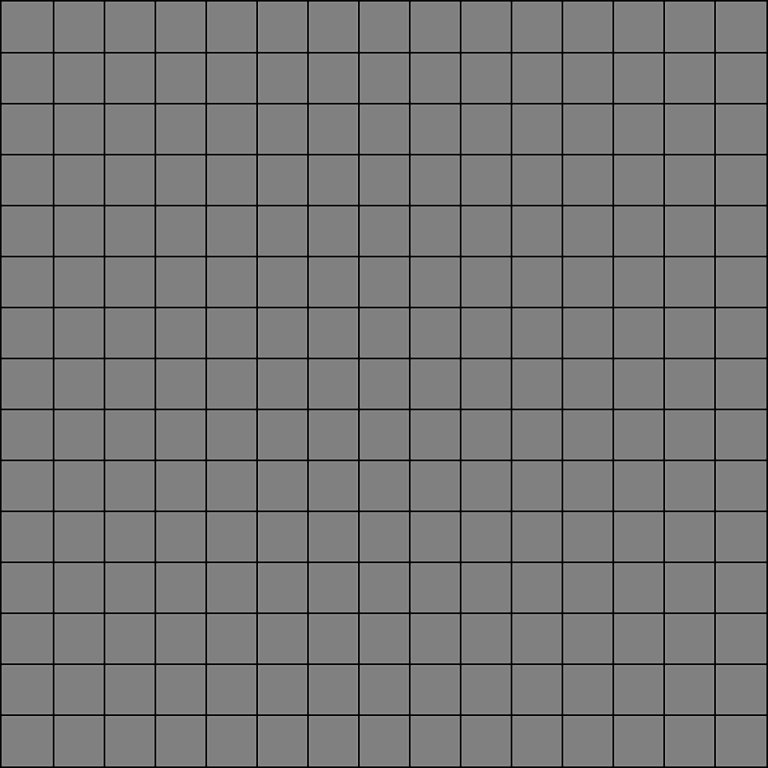
This pattern is drawn by a Shadertoy shader. Its source:

```glsl
#define CELL_COUNT 15.0
#define CELL_SIZE vec2(0.06625, 0.06635)
#define FIRST_LINE vec2(0.0698, 0.0688)
#define LINE_WIDTH 0.00225
#define FRAME_WIDTH 0.0021
#define RIM_WIDTH 0.0019
#define TILE_COLOR vec3(0.502)
#define RIM_COLOR vec3(0.552)
#define LINE_COLOR vec3(0.01)

// Fraction of a pixel covered by a band centred at distance zero
vec2 bandCoverage(vec2 dist, float width, vec2 pixel) {
    vec2 low = clamp((dist - 0.5 * width) / pixel + 0.5, 0.0, 1.0);
    vec2 high = clamp((dist + 0.5 * width) / pixel + 0.5, 0.0, 1.0);
    return high - low;
}

// Union of the inner lines and the outer frame, widened by grow on each side
float gridMask(vec2 lineDist, vec2 frameDist, float grow, vec2 pixel) {
    vec2 inner = bandCoverage(lineDist, LINE_WIDTH + 2.0 * grow, pixel);
    vec2 frame = bandCoverage(frameDist, 2.0 * (FRAME_WIDTH + grow), pixel);
    vec2 cover = max(inner, frame);
    return 1.0 - (1.0 - cover.x) * (1.0 - cover.y);
}

void mainImage(out vec4 fragColor, in vec2 fragCoord) {
    vec2 pixel = 1.0 / iResolution.xy;
    vec2 uv = fragCoord * pixel;

    // Signed distance to the nearest inner line, and depth inside the canvas
    vec2 index = clamp(round((uv - FIRST_LINE) / CELL_SIZE), 0.0, CELL_COUNT - 2.0);
    vec2 lineDist = uv - FIRST_LINE - index * CELL_SIZE;
    vec2 frameDist = min(uv, 1.0 - uv);

    // Pale tile rim, then the dark line over it
    float rim = gridMask(lineDist, frameDist, RIM_WIDTH, pixel);
    float line = gridMask(lineDist, frameDist, 0.0, pixel);
    vec3 color = mix(TILE_COLOR, RIM_COLOR, rim);
    color = mix(color, LINE_COLOR, line);

    fragColor = vec4(color, 1.0);
}
```
